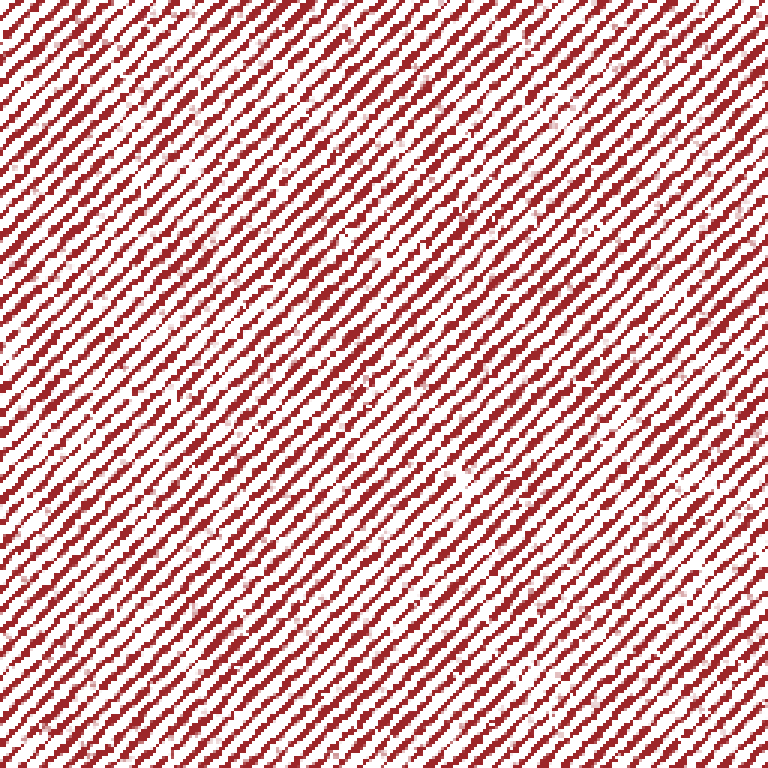
Reproduce this texture procedurally as a Shadertoy shader.

```glsl
// Ragged red diagonal stripes on white, rising to the right like worn twill.
// A signed distance to slanted lines, read on a coarse grid for stepped edges,
// is roughened by smooth noise; cellular noise adds nicks and faint specks.

#define REPEATS vec2(34.0, 35.0)  // stripes met across and down
#define PHASE 0.12                // stripe offset, in repeats
#define HALF_WIDTH 0.0039         // mean half width of a stripe
#define SWELL 0.0027              // slow change of width
#define RAGGED 0.0052             // fine roughness of the edges
#define WANDER 0.17               // sideways drift, in repeats
#define SOFTNESS 0.0005           // blur of an edge
#define GRAIN 256.0               // steps of the coarse grid across
#define WEAR vec3(72.0, 0.07, 0.10) // cells across, nick share, speck share
#define RED vec3(0.61, 0.15, 0.16)
#define PAPER vec3(1.0)

vec2 hash2(vec2 p) {
    vec3 q = fract(p.xyx * vec3(0.1031, 0.1030, 0.0973));
    q += dot(q, q.yzx + 33.33);
    return fract((q.xx + q.yz) * q.zy);
}

float smoothNoise(vec2 p) {
    vec2 cell = floor(p);
    vec2 f = fract(p);
    f = f * f * (3.0 - 2.0 * f);
    float low = mix(hash2(cell).x, hash2(cell + vec2(1, 0)).x, f.x);
    float high = mix(hash2(cell + vec2(0, 1)).x, hash2(cell + vec2(1, 1)).x, f.x);
    return mix(low, high, f.y);
}

// Distance to the nearest cell point, and two random values of that cell.
vec3 cellular(vec2 p) {
    vec2 home = floor(p);
    vec3 nearest = vec3(9.0, 0.0, 0.0);
    for (int y = -1; y <= 1; y++) {
        for (int x = -1; x <= 1; x++) {
            vec2 cell = home + vec2(x, y);
            float dist = length(cell + hash2(cell + 17.0) - p);
            if (dist < nearest.x) nearest = vec3(dist, hash2(cell + 91.0));
        }
    }
    return nearest;
}

// Moves a point to the middle of its grid step, blending over one pixel
// at the borders between steps.
vec2 snapToGrain(vec2 uv) {
    vec2 p = uv * GRAIN;
    vec2 border = floor(p + 0.5);
    vec2 pixel = min(GRAIN / iResolution.xy, 1.0);
    return (border + clamp((p - border) / pixel, -0.5, 0.5)) / GRAIN;
}

// Signed distance to the nearest stripe, negative inside.
float stripeDistance(vec2 uv) {
    float s = dot(uv, vec2(REPEATS.x, -REPEATS.y)) + PHASE;
    s += WANDER * (smoothNoise(uv * 55.0 + 7.0) - 0.5);
    float fromCentre = abs(fract(s + 0.5) - 0.5) / length(REPEATS);
    float swell = SWELL * (smoothNoise(uv * 32.0 + 40.0) - 0.5);
    float ragged = RAGGED * (smoothNoise(uv * 150.0 + 3.0) - 0.5);
    return fromCentre - HALF_WIDTH - swell - ragged;
}

void mainImage(out vec4 fragColor, in vec2 fragCoord) {
    vec2 uv = snapToGrain(fragCoord / iResolution.xy);

    // Stripes, cut where a worn cell lies on them
    vec3 wear = cellular(uv * WEAR.x);
    float nick = (0.27 - wear.x) / WEAR.x;
    float dist = stripeDistance(uv);
    if (wear.y < WEAR.y) dist = max(dist, nick);
    float ink = 1.0 - smoothstep(-SOFTNESS, SOFTNESS, dist);

    // Faint specks of stray ink
    float speck = 1.0 - smoothstep(0.20, 0.40, wear.x);
    speck *= step(1.0 - WEAR.z, wear.y) * mix(0.15, 0.5, wear.z);
    ink = max(ink, speck);

    fragColor = vec4(mix(PAPER, RED, ink), 1.0);
}
```
